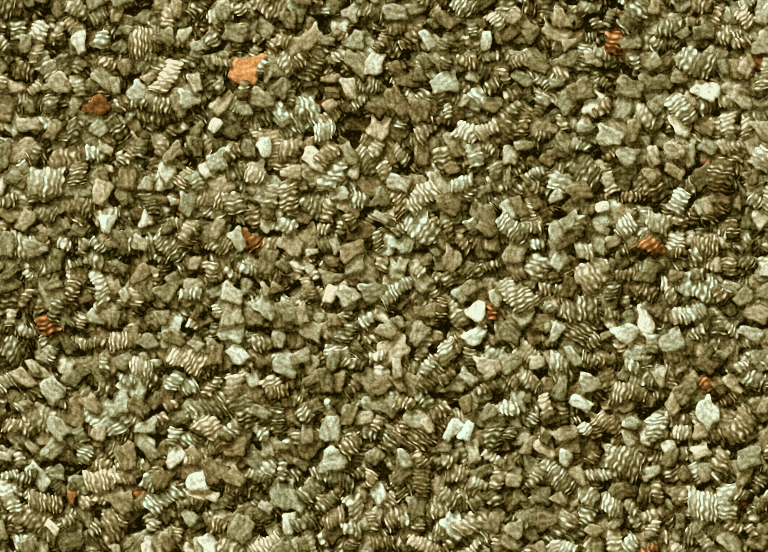
Write a Shadertoy shader that draws this texture.

```glsl
// A bed of loose expanded mineral granules, painted back to front in layers of
// jittered cells. Pleated pieces get uneven ridges, plain flakes cellular facets;
// each casts a soft shadow, and one tone ramp turns brightness into colour.

const int LAYERS = 7;
const float TAU = 6.2832;
const vec2 LIGHT = vec2(-0.48, 0.88);

struct Grain {
    vec2 center;
    vec2 halfSize;
    float angle;
    float bend;
    float taper;
    float seed;
    float pleated;
};

float hash(vec2 p, float salt) {
    return fract(sin(dot(p, vec2(127.1, 311.7)) + salt * 74.7) * 43758.5);
}

mat2 rotation(float a) {
    float c = cos(a), s = sin(a);
    return mat2(c, -s, s, c);
}

// Cellular noise: x = distance to the nearest point, y = its random value
vec2 cellular(vec2 p, float salt) {
    vec2 cell = floor(p);
    vec2 best = vec2(9.0, 0.0);
    for (int j = -1; j <= 1; j++)
    for (int i = -1; i <= 1; i++) {
        vec2 c = cell + vec2(i, j);
        float dist = length(c + vec2(hash(c, salt), hash(c, salt + 1.0)) - p);
        if (dist < best.x) best = vec2(dist, hash(c, salt + 2.0));
    }
    return best;
}

// Random granule belonging to one cell of a layer
Grain makeGrain(vec2 cell, float size, float salt) {
    Grain g;
    g.seed = hash(cell, salt);
    g.pleated = step(hash(cell, salt + 0.1), 0.48);
    vec2 jitter = vec2(hash(cell, salt + 0.2), hash(cell, salt + 0.3));
    g.center = (cell + mix(vec2(0.15), vec2(0.85), jitter)) * size;
    float stretch = hash(cell, salt + 0.4);
    float len = mix(0.30, 0.60, stretch) + 0.22 * g.pleated * step(0.85, stretch);
    float aspect = mix(0.48, 0.90, hash(cell, salt + 0.5));
    g.halfSize = size * len * vec2(1.0, aspect - 0.14 * g.pleated * stretch);
    g.angle = TAU * hash(cell, salt + 0.6);
    g.bend = (hash(cell, salt + 0.7) - 0.5) * mix(6.0, 18.0, g.pleated);
    g.taper = (hash(cell, salt + 0.8) - 0.5) * mix(1.1, 0.5, g.pleated);
    return g;
}

// Granule coordinates: x runs along the bent, slanted long axis
vec2 toGrain(Grain g, vec2 p) {
    vec2 q = rotation(g.angle) * (p - g.center);
    q.y += g.bend * q.x * q.x;
    q.x += (fract(g.seed * 17.0) - 0.5) * 0.7 * q.y;
    return q;
}

float ridgePhase(Grain g, vec2 q) {
    float period = mix(0.0070, 0.0105, g.seed);
    return TAU * q.x * (1.0 + 14.0 * g.taper * q.y) / period
         + 0.9 * sin(q.y * 260.0 + g.seed * 40.0 + q.x * 120.0)
         + 0.9 * sin(q.x * 240.0 + g.seed * 90.0);
}

float grainDistance(Grain g, vec2 q) {
    vec2 b = g.halfSize;
    b.y *= 1.0 + g.taper * clamp(q.x / b.x, -1.0, 1.0);
    float corner = 0.4 * min(b.x, b.y);
    vec2 e = abs(q) - b + corner;
    float box = length(max(e, 0.0)) + min(max(e.x, e.y), 0.0) - corner;
    float chips = sin(q.x * 210.0 + g.seed * 50.0) * sin(q.y * 260.0 + g.seed * 70.0);
    float notches = g.pleated * sin(ridgePhase(g, q));
    return box + 0.13 * g.halfSize.y * chips - 0.0007 * notches;
}

// Uneven pleats: each ridge has its own height, broken up along its length
float ridgeTone(Grain g, vec2 q) {
    float phase = ridgePhase(g, q);
    float ridge = floor(phase / TAU + 0.25);
    float height = 0.05 + 0.26 * hash(vec2(ridge, 1.0), g.seed);
    height *= 1.0 + 0.5 * sin(q.y * 380.0 + ridge * 2.3);
    return height * (1.0 + sin(phase)) - 0.18;
}

// Softly tilted facets with darker creases
float facetTone(Grain g, vec2 q) {
    vec2 facet = cellular(q * vec2(55.0, 85.0), floor(g.seed * 50.0));
    float streaks = sin(q.y * 620.0 + 2.0 * sin(q.x * 150.0 + g.seed * 30.0));
    return 0.22 * (facet.y - 0.5) + 0.16 * (0.45 - facet.x) + 0.05 * streaks;
}

// Brightness of the granule surface at q
float grainTone(Grain g, vec2 q, float d, float depth) {
    vec2 outward = q / g.halfSize;
    float roundness = mix(smoothstep(-0.009, 0.0, d), 0.85, g.pleated);
    float lit = dot(outward * rotation(g.angle), LIGHT) * roundness;
    float value = fract(g.seed * 37.0);
    float pale = step(0.80, fract(g.seed * 91.0)) * mix(0.32, 0.14, g.pleated);
    float tone = mix(0.33, 0.58, depth) + 0.42 * (value - 0.5) + pale + 0.33 * lit;
    tone += g.pleated > 0.5 ? ridgeTone(g, q) : facetTone(g, q);
    return tone - 0.22 * smoothstep(-0.0042, 0.001, d);
}

// Dark olive through straw to pale cream
vec3 toneRamp(float t) {
    return vec3(0.16, 0.13, 0.02) + t * (vec3(0.71, 0.615, 0.35) + t * vec3(0.0, 0.13, 0.37));
}

void mainImage(out vec4 fragColor, in vec2 fragCoord) {
    vec2 p = fragCoord / iResolution.y;
    float pixel = 1.0 / iResolution.y;
    vec2 surface = vec2(0.0);  // x = tone, y = warmth

    for (int k = 0; k < LAYERS; k++) {
        float salt = float(k) * 5.3 + 1.0;
        float depth = float(k) / float(LAYERS - 1);
        float size = mix(0.034, 0.060, fract(float(k) * 0.618 + 0.6));
        vec2 pos = p + vec2(0.37, 0.71) * float(k) * size;
        vec2 home = floor(pos / size);
        for (int j = -1; j <= 1; j++)
        for (int i = -1; i <= 1; i++) {
            vec2 cell = home + vec2(i, j);
            if (hash(cell, salt + 0.9) > 0.80) continue;
            Grain g = makeGrain(cell, size, salt);
            if (length(pos - g.center) > size * 1.2) continue;
            // Soft shadow on whatever lies below
            float shade = grainDistance(g, toGrain(g, pos + LIGHT * 0.007));
            float shadow = 0.8 * (1.0 - smoothstep(-0.004, 0.007, shade));
            surface.x = mix(surface.x, surface.x * 0.35 - 0.07, shadow);
            // The granule itself
            vec2 q = toGrain(g, pos);
            float d = grainDistance(g, q);
            if (d > pixel) continue;
            float rust = step(0.992, fract(g.seed * 53.0));
            float warmth = 0.35 * (fract(g.seed * 71.0) - 0.5) + 0.9 * rust;
            vec2 paint = vec2(grainTone(g, q, d, depth) - 0.2 * rust, warmth);
            surface = mix(surface, paint, 1.0 - smoothstep(-pixel, pixel, d));
        }
    }

    // Fine mottling, then contrast about the middle tone
    surface.x += 0.22 * (0.42 - cellular(p * 95.0, 3.0).x);
    surface.x += 0.20 * (0.42 - cellular(p * 190.0, 8.0).x);
    float tone = 0.46 + 1.10 * (surface.x - 0.45);
    vec3 color = toneRamp(clamp(tone, -0.12, 1.10));
    color *= 1.0 + surface.y * vec3(0.08, -0.20, -0.40);
    fragColor = vec4(color, 1.0);
}
```
